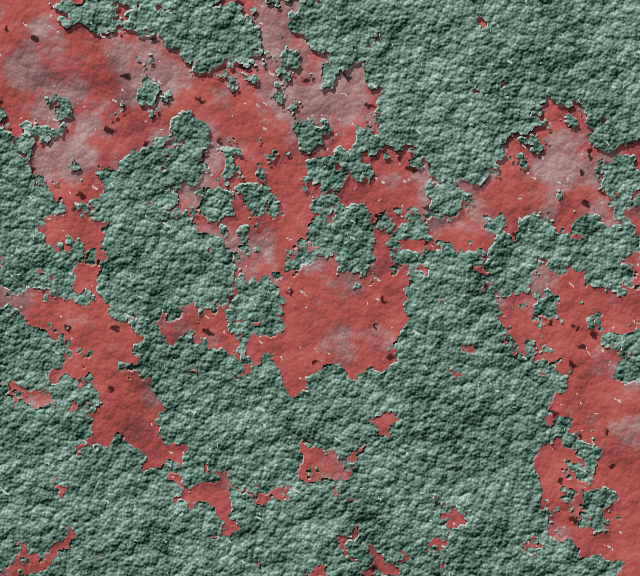
This texture is drawn by a Shadertoy shader. Its source:

```glsl
// Weathered wall: grainy green paint flaking off a rough, worn red coat.
// Layered cellular noise shapes the ragged paint cover and the relief,
// which is lit from above by comparing heights a short step apart.

const vec3 GREEN_DARK  = vec3(0.17, 0.26, 0.22);
const vec3 GREEN_MID   = vec3(0.335, 0.45, 0.395);
const vec3 GREEN_LIGHT = vec3(0.49, 0.60, 0.55);
const vec3 RED_DARK    = vec3(0.43, 0.23, 0.22);
const vec3 RED_MID     = vec3(0.66, 0.315, 0.30);
const vec3 RED_LIGHT   = vec3(0.75, 0.42, 0.40);
const vec3 WORN_DARK   = vec3(0.42, 0.30, 0.30);
const vec3 WORN_MID    = vec3(0.60, 0.45, 0.44);
const vec3 WORN_LIGHT  = vec3(0.74, 0.63, 0.62);
const vec3 CHALK       = vec3(0.80, 0.84, 0.82);
const vec2 TO_LIGHT    = vec2(-0.45, 0.89);

vec2 hash2(vec2 cell) {
    vec3 q = fract(cell.xyx * vec3(0.1031, 0.1030, 0.0973));
    q += dot(q, q.yzx + 33.33);
    return fract((q.xx + q.yz) * q.zy);
}

// Distance to the nearest scattered point, and a random value for that point
vec2 cells(vec2 p) {
    vec2 base = floor(p);
    vec2 nearest = vec2(9.0, 0.0);
    for (int y = -1; y <= 1; y++)
    for (int x = -1; x <= 1; x++) {
        vec2 cell = base + vec2(x, y);
        float d = length(cell + hash2(cell) - p);
        if (d < nearest.x) nearest = vec2(d, hash2(cell + 71.0).x);
    }
    return nearest;
}

// Layered cellular noise centred near zero; fade is the gain per octave
float lumps(vec2 p, int octaves, float fade) {
    float sum = 0.0, amp = 0.5;
    for (int i = 0; i < octaves; i++) {
        sum += amp * (0.44 - cells(p).x);
        p = mat2(1.6, 1.2, -1.2, 1.6) * p + 13.7;
        amp *= fade;
    }
    return sum;
}

// Soft ellipse: one at the centre, zero on the rim, negative outside
float patchAt(vec2 p, vec2 centre, vec2 radius) {
    return 1.0 - length((p - centre) / radius);
}

vec2 ripple(vec2 p, float size) {
    return p + size * sin(p.yx * vec2(23.0, 19.0) + 2.0 * sin(p * 31.0));
}

// Positive where green paint remains
float paintCover(vec2 p) {
    vec2 q = ripple(p, 0.012);
    float cover = clamp(0.75 * (0.55 - q.y), -0.27, 0.19);
    // Flakes still attached
    cover = max(cover, 0.65 * patchAt(q, vec2(0.95, 0.98), vec2(0.45, 0.21)));
    cover = max(cover, 0.45 * patchAt(q, vec2(0.76, 0.81), vec2(0.12, 0.11)));
    cover = max(cover, 0.45 * patchAt(q, vec2(0.35, 1.01), vec2(0.16, 0.09)));
    cover = max(cover, 0.40 * patchAt(q, vec2(-0.01, 0.66), vec2(0.07, 0.14)));
    cover = max(cover, 0.35 * patchAt(q, vec2(0.28, 0.56), vec2(0.14, 0.16)));
    cover = max(cover, 0.35 * patchAt(q, vec2(0.73, 0.56), vec2(0.12, 0.10)));
    // Bare areas
    cover = min(cover, -0.5 * patchAt(q, vec2(1.12, 0.20), vec2(0.16, 0.20)));
    cover = min(cover, -0.4 * patchAt(q, vec2(0.57, 0.47), vec2(0.13, 0.12)));
    vec2 slanted = q + vec2(0.45 * (q.y - 0.32), 0.0);
    cover = min(cover, -0.4 * patchAt(slanted, vec2(0.23, 0.32), vec2(0.05, 0.12)));
    return cover + 1.15 * lumps(p * 7.0 + 3.0, 5, 0.66);
}

float painted(float cover) { return smoothstep(-0.015, 0.015, cover); }

// Surface height: sharp granules on the paint, broader dents on the red
float relief(vec2 p, float cover, float thickness) {
    float grain = lumps(p * 42.0, 3, 0.65) + lumps(p * 17.0 + 5.0, 1, 0.5);
    float dents = 0.55 * lumps(p * 20.0 + 9.0, 4, 0.6);
    return mix(dents, grain + thickness, painted(cover));
}

vec3 ramp(vec3 dark, vec3 mid, vec3 light, float t) {
    t = 2.0 * clamp(t, -0.4, 1.7);
    return t < 1.0 ? mix(dark, mid, t) : mix(mid, light, t - 1.0);
}

// Sparse spots; rarity is the share of cells left empty
float spots(vec2 p, float radius, float rarity) {
    vec2 c = cells(p);
    return step(rarity, c.y) * (1.0 - smoothstep(0.4 * radius, radius, c.x));
}

void mainImage(out vec4 fragColor, in vec2 fragCoord) {
    vec2 p = fragCoord / iResolution.y;
    float thickness = mix(0.015, 0.10, smoothstep(0.55, 0.78, p.y));

    // Lighting, with darker hollows
    vec2 ahead = p + 0.003 * TO_LIGHT;
    float cover = paintCover(p);
    float height = relief(p, cover, thickness);
    float slope = height - relief(ahead, paintCover(ahead), thickness);
    float tone = 0.52 + 4.3 * slope + 0.5 * height
               + 0.9 * lumps(p * 8.0 + 31.0, 3, 0.6);

    // Red coat with greyed wear, pits and the shadow of the paint edge
    float wear = lumps(p * 6.0 + 47.0, 5, 0.66) + 0.25 * (p.y - 0.66);
    wear = smoothstep(-0.04, 0.20, wear);
    vec3 red = mix(ramp(RED_DARK, RED_MID, RED_LIGHT, tone),
                   ramp(WORN_DARK, WORN_MID, WORN_LIGHT, tone), wear);
    vec2 ragged = p + 0.03 * lumps(p * 50.0, 2, 0.6) * vec2(1.0, -0.6);
    red *= 1.0 - 0.6 * spots(ragged * 38.0, 0.30, 0.93);
    float shadow = painted(paintCover(p + 0.010 * TO_LIGHT));
    red *= 1.0 - 5.0 * thickness * shadow;

    vec3 green = ramp(GREEN_DARK, GREEN_MID, GREEN_LIGHT, tone);
    vec3 color = mix(red, green, painted(cover));

    // Chalky chips
    color = mix(color, CHALK, 0.8 * spots(ragged * 85.0, 0.28, 0.96));
    fragColor = vec4(clamp(color, 0.0, 1.0), 1.0);
}
```
